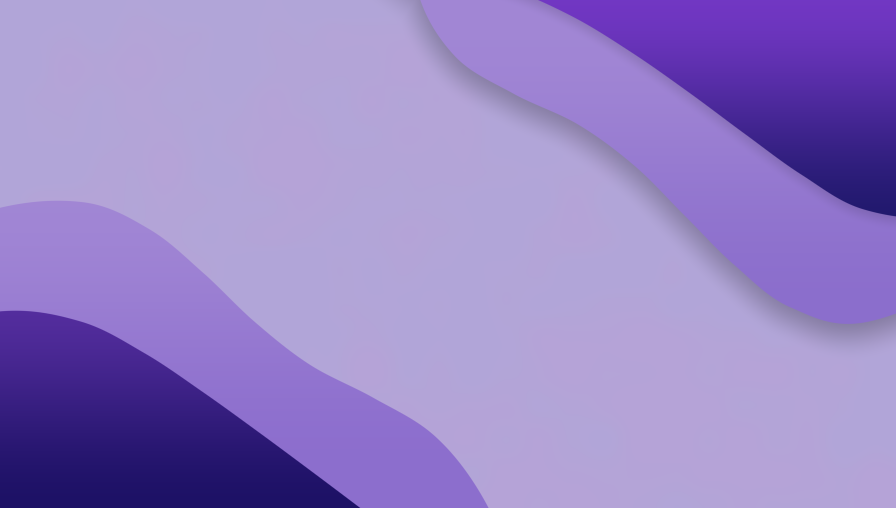
Reproduce this background procedurally as a Shadertoy shader.

```glsl
// Layered violet waves in two opposite corners over a pale lilac ground.
// Each wave edge is a smooth spline of heights along a tilted diagonal axis;
// its signed distance gives the soft edge and the blurred drop shadow.

float hash(vec2 p) {
    return fract(sin(dot(p, vec2(127.1, 311.7))) * 43758.5453);
}

float noise(vec2 p) {
    vec2 i = floor(p), f = fract(p);
    f = f * f * (3.0 - 2.0 * f);
    return mix(mix(hash(i), hash(i + vec2(1, 0)), f.x),
               mix(hash(i + vec2(0, 1)), hash(i + vec2(1, 1)), f.x), f.y);
}

// Signed distance to a wave edge, positive on its upper right side.
// Heights are evenly spaced along the diagonal, beginning at start.
float waveDistance(vec2 q, float start, float heights[12]) {
    float along = dot(q, vec2(0.8, 0.6));
    float across = dot(q, vec2(0.6, -0.8));
    float u = clamp((along - start) / 0.1382, 1.0, 9.99);
    int i = int(u);
    float t = u - float(i);

    // Catmull-Rom cubic and its slope
    float h0 = heights[i], h1 = heights[i + 1];
    float m0 = 0.5 * (h1 - heights[i - 1]);
    float m1 = 0.5 * (heights[i + 2] - h0);
    float b = 3.0 * (h1 - h0) - 2.0 * m0 - m1;
    float a = m0 + m1 - 2.0 * (h1 - h0);
    float height = ((a * t + b) * t + m0) * t + h0;
    float slope = ((3.0 * a * t + 2.0 * b) * t + m0) / 0.1382;
    return (across - height) / sqrt(1.0 + slope * slope);
}

float upperBand(vec2 q) {
    return waveDistance(q, 0.507, float[12](0.668, 0.512, 0.451, 0.461, 0.489, 0.491,
                                            0.472, 0.453, 0.453, 0.521, 0.760, 1.083));
}

float upperCorner(vec2 q) {
    return waveDistance(q, 0.645, float[12](0.553, 0.618, 0.652, 0.666, 0.671, 0.672,
                                            0.675, 0.694, 0.779, 0.950, 1.100, 1.200));
}

float lowerBand(vec2 q) {
    return -waveDistance(q, 0.092, float[12](-0.576, -0.346, -0.221, -0.184, -0.189, -0.205,
                                             -0.207, -0.184, -0.171, -0.205, -0.281, -0.400));
}

float lowerCorner(vec2 q) {
    return -waveDistance(q, 0.230, float[12](-0.657, -0.490, -0.411, -0.385, -0.377, -0.374,
                                             -0.373, -0.373, -0.373, -0.373, -0.373, -0.373));
}

float cover(float d) {
    float pixel = 1.0 / iResolution.y;
    return smoothstep(-0.7 * pixel, 0.7 * pixel, d);
}

void mainImage(out vec4 fragColor, in vec2 fragCoord) {
    vec2 uv = fragCoord / iResolution.xy;
    vec2 q = vec2(1.77 * uv.x, 1.0 - uv.y);   // y runs downward from the top

    // Lilac ground with faint pink mottling
    float mottle = 0.6 * noise(q * 7.0) + 0.4 * noise(q * 15.0);
    vec3 color = mix(vec3(0.695, 0.648, 0.846), vec3(0.708, 0.640, 0.842),
                     smoothstep(0.35, 0.75, mottle));

    // Upper band with its drop shadow
    float shadow = smoothstep(-0.05, 0.035, upperBand(q - vec2(0.0, 0.02)));
    color *= 1.0 - 0.25 * shadow;
    vec3 bandColor = mix(vec3(0.630, 0.525, 0.832), vec3(0.545, 0.430, 0.800),
                         smoothstep(0.05, 0.62, q.y));
    color = mix(color, bandColor, cover(upperBand(q)));

    // Upper corner, bright violet sinking to indigo
    float cornerShadow = smoothstep(-0.025, 0.015, upperCorner(q - vec2(0.0, 0.005)));
    color *= 1.0 - 0.14 * cornerShadow;
    vec3 cornerColor = mix(vec3(0.445, 0.215, 0.765), vec3(0.125, 0.095, 0.425),
                           smoothstep(-0.02, 0.46, q.y));
    color = mix(color, cornerColor, cover(upperCorner(q)));

    // Lower band
    bandColor = mix(vec3(0.630, 0.525, 0.832), vec3(0.550, 0.430, 0.805),
                    smoothstep(0.38, 0.92, q.y));
    color = mix(color, bandColor, cover(lowerBand(q)));

    // Lower corner
    cornerColor = mix(vec3(0.335, 0.180, 0.625), vec3(0.110, 0.065, 0.395),
                      smoothstep(0.56, 1.02, q.y));
    color = mix(color, cornerColor, cover(lowerCorner(q)));

    fragColor = vec4(color, 1.0);
}
```
